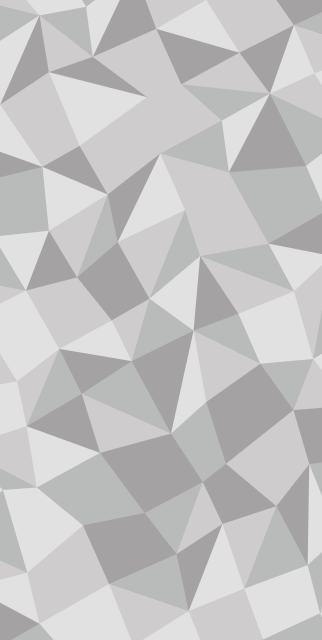
This background is drawn by a WebGL 2 fragment shader. Its source:

```glsl
#version 300 es
precision highp float;
// Low-poly mosaic of flat grey triangles and quads on a tilted, jittered lattice.

uniform vec2 u_resolution;
out vec4 fragColor;

#define CELLS_ACROSS 5.39   // lattice cells per canvas width
#define TILT 0.4636         // lattice rotation in radians
#define JITTER 0.33         // corner shift in cells; below 0.35 no facet flips
#define SPLIT_SHARE 0.6     // share of cells cut into two tones
#define SEED 7u

#define DARK  vec3(0.645, 0.637, 0.640)
#define MID   vec3(0.727, 0.730, 0.728)
#define LIGHT vec3(0.810, 0.800, 0.804)
#define PALE  vec3(0.882, 0.882, 0.882)

// Three random values in 0..1 per lattice point and channel
vec3 hash3(ivec2 cell, uint channel) {
    uvec3 v = uvec3(uvec2(cell + 4096), channel + SEED * 16u);
    v = v * 1664525u + 1013904223u;
    for (int i = 0; i < 2; i++) {
        v.x += v.y * v.z;
        v.y += v.z * v.x;
        v.z += v.x * v.y;
        v ^= v >> 16u;
    }
    return vec3(v >> 8u) / 16777216.0;
}

// Lattice corner moved inside a small disc
vec2 corner(ivec2 cell) {
    vec3 h = hash3(cell, 0u);
    float angle = 6.28319 * h.x;
    return vec2(cell) + JITTER * h.y * vec2(cos(angle), sin(angle));
}

// Signed distance to the line from a to b, positive on its right
float edgeDistance(vec2 p, vec2 a, vec2 b) {
    vec2 along = normalize(b - a);
    return dot(p - a, vec2(along.y, -along.x));
}

// Smoothed coverage of a counter-clockwise triangle
float coverage(vec2 p, vec2 a, vec2 b, vec2 c, float pixel) {
    float d = max(edgeDistance(p, a, b),
              max(edgeDistance(p, b, c), edgeDistance(p, c, a)));
    return clamp(0.5 - d / pixel, 0.0, 1.0);
}

// Alternate cells draw from different tone pairs, so neighbours contrast
vec3 tone(ivec2 cell, float t) {
    if (((cell.x + cell.y) & 1) == 1) return t < 0.42 ? MID : LIGHT;
    if (fract(2.0 * t) > 0.9) return LIGHT;
    return t < 0.5 ? DARK : PALE;
}

void main() {
    // Canvas to lattice coordinates
    float c = cos(TILT), s = sin(TILT);
    vec2 p = gl_FragCoord.xy / u_resolution.x * CELLS_ACROSS;
    p = vec2(c * p.x + s * p.y, c * p.y - s * p.x);
    float pixel = CELLS_ACROSS / u_resolution.x;
    ivec2 home = ivec2(floor(p));

    // Blend the facets of all nearby cells by coverage
    vec3 sum = vec3(0.0);
    float total = 0.0;
    for (int j = -1; j <= 1; j++) {
        for (int i = -1; i <= 1; i++) {
            ivec2 cell = home + ivec2(i, j);
            vec2 q0 = corner(cell);
            vec2 q1 = corner(cell + ivec2(1, 0));
            vec2 q2 = corner(cell + ivec2(1, 1));
            vec2 q3 = corner(cell + ivec2(0, 1));
            vec3 h = hash3(cell, 1u);

            // Cut along one diagonal or the other
            bool rising = h.x < 0.55;
            float first = rising ? coverage(p, q0, q1, q2, pixel)
                                 : coverage(p, q0, q1, q3, pixel);
            float second = rising ? coverage(p, q0, q2, q3, pixel)
                                  : coverage(p, q1, q2, q3, pixel);

            float offset = h.z < SPLIT_SHARE ? 0.5 : 0.0;
            sum += first * tone(cell, h.y);
            sum += second * tone(cell, fract(h.y + offset));
            total += first + second;
        }
    }
    fragColor = vec4(sum / max(total, 0.001), 1.0);
}
```
